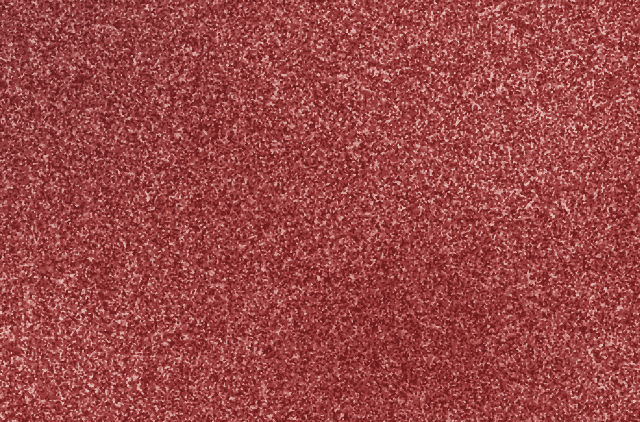
A WebGL 1 fragment shader for this texture:

```glsl
precision highp float;
uniform vec2 u_resolution;

// Flake colours, from shaded to glinting
const vec3 SHADOW = vec3(0.42, 0.105, 0.11);
const vec3 DEEP   = vec3(0.49, 0.145, 0.145);
const vec3 BASE   = vec3(0.60, 0.23, 0.23);
const vec3 DULL   = vec3(0.645, 0.32, 0.32);
const vec3 LIGHT  = vec3(0.72, 0.36, 0.35);
const vec3 PINK   = vec3(0.78, 0.48, 0.47);
const vec3 PALE   = vec3(0.84, 0.64, 0.62);
const vec3 GLINT  = vec3(0.90, 0.75, 0.71);

const float FLAKES = 228.0;      // flakes per canvas height
const float FLAKE_EDGE = 5.0;    // sharpness of the flake borders
const float FLAKE_STRETCH = 1.25; // elongation of each flake
const float TONE_GAIN = 1.17;    // contrast between flakes
const float SHEEN = 0.62;        // strength of the broad lighting
const float CLUMPING = 0.08;     // strength of the patchy grain
const float WEAVE = 0.05;        // strength of the faint cross threads

float hash(vec2 p) {
  vec3 q = fract(p.xyx * vec3(0.1031, 0.1030, 0.0973));
  q += dot(q, q.yzx + 33.33);
  return fract((q.x + q.y) * q.z);
}

float noise(vec2 p) {
  vec2 i = floor(p);
  vec2 f = fract(p);
  f = f * f * (3.0 - 2.0 * f);
  float low = mix(hash(i), hash(i + vec2(1.0, 0.0)), f.x);
  float high = mix(hash(i + vec2(0.0, 1.0)), hash(i + vec2(1.0)), f.x);
  return mix(low, high, f.y);
}

// Soft blend of randomly turned flakes, each with its own tone
float flakeTone(vec2 p) {
  vec2 cell = floor(p);
  float sum = 0.0;
  float total = 0.0001;
  for (int y = -1; y <= 1; y++) {
    for (int x = -1; x <= 1; x++) {
      vec2 id = cell + vec2(float(x), float(y));
      vec2 jitter = vec2(hash(id + 17.0), hash(id + 71.0));
      vec2 d = p - id - mix(vec2(0.1), vec2(0.9), jitter);
      float angle = 3.14159 * hash(id + 131.0);
      float c = cos(angle);
      float s = sin(angle);
      d = vec2(c * d.x + s * d.y, c * d.y - s * d.x);
      d *= vec2(1.0 / FLAKE_STRETCH, FLAKE_STRETCH);
      float weight = exp(-FLAKE_EDGE * dot(d, d));
      sum += weight * hash(id + 211.0);
      total += weight;
    }
  }
  return sum / total;
}

float glow(vec2 uv, vec2 centre, vec2 radius) {
  vec2 d = (uv - centre) / radius;
  return exp(-dot(d, d));
}

// Broad bright and dark areas of the sheet
float sheen(vec2 uv) {
  float s = 0.13 * glow(uv, vec2(0.78, 0.95), vec2(0.35, 0.25));
  s += 0.11 * glow(uv, vec2(0.78, 0.58), vec2(0.22, 0.20));
  s += 0.15 * glow(uv, vec2(0.02, 0.14), vec2(0.22, 0.20));
  s += 0.07 * glow(uv, vec2(0.97, 0.12), vec2(0.10, 0.18));
  s -= 0.15 * glow(uv, vec2(0.64, 0.20), vec2(0.20, 0.22));
  s -= 0.10 * glow(uv, vec2(1.02, 0.42), vec2(0.07, 0.25));
  s -= 0.05 * glow(uv, vec2(0.32, 0.62), vec2(0.25, 0.30));
  s -= 0.04 * glow(uv, vec2(0.00, 1.00), vec2(0.25, 0.30));
  return s;
}

// Colour ramp placed so that each tone takes its share of flakes
vec3 flakeColour(float t) {
  vec3 c = mix(SHADOW, DEEP, smoothstep(0.0, 0.20, t));
  c = mix(c, BASE, smoothstep(0.20, 0.42, t));
  c = mix(c, DULL, smoothstep(0.54, 0.66, t));
  c = mix(c, LIGHT, smoothstep(0.66, 0.75, t));
  c = mix(c, PINK, smoothstep(0.76, 0.86, t));
  c = mix(c, PALE, smoothstep(0.88, 0.99, t));
  return mix(c, GLINT, smoothstep(1.0, 1.12, t));
}

void main() {
  vec2 uv = gl_FragCoord.xy / u_resolution;
  vec2 p = gl_FragCoord.xy / u_resolution.y;

  float tone = 0.5 + TONE_GAIN * (flakeTone(p * FLAKES) - 0.5);
  tone += CLUMPING * (noise(p * 80.0) - 0.5);
  tone += WEAVE * (noise(p * vec2(7.0, 75.0) + 40.0) - 0.5);
  tone += WEAVE * (noise(p * vec2(60.0, 6.0) + 90.0) - 0.5);
  tone += SHEEN * sheen(uv);

  // The upper left is a little greyer than the rest
  vec3 colour = flakeColour(tone);
  float grey = dot(colour, vec3(0.3, 0.5, 0.2));
  float haze = 0.10 * glow(uv, vec2(0.0, 0.95), vec2(0.35, 0.45));
  gl_FragColor = vec4(mix(colour, vec3(grey), haze), 1.0);
}
```
